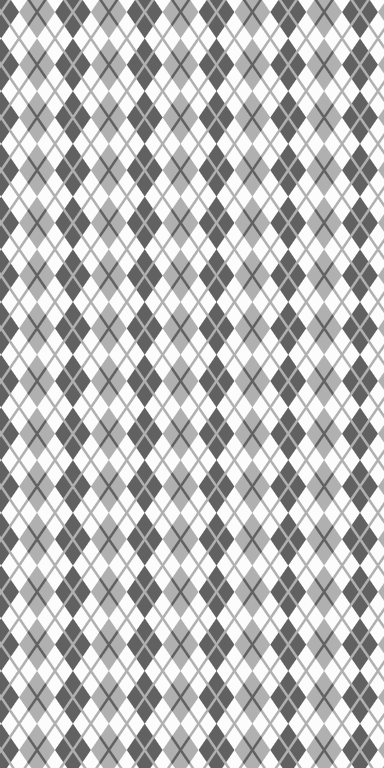
Reproduce this pattern procedurally as a WebGL 2 fragment shader.

```glsl
#version 300 es
precision highp float;
// Grey argyle: columns of dark and light diamonds on white, crossed by thin diagonal lines.

#define REPEATS vec2(5.35, 14.57)       // pattern repeats across and down the canvas
#define FIRST_CENTRE vec2(0.003, 0.0234) // centre of the lowest left dark diamond
#define LINE_WIDTH 0.17                 // relative to half a diamond
#define WHITE vec3(0.99)
#define LIGHT_GREY vec3(0.69)
#define DARK_GREY vec3(0.38)

uniform vec2 u_resolution;
out vec4 fragColor;

// Signed offset from the nearest even number
vec2 fromNearestEven(vec2 p) {
    return p - 2.0 * floor(0.5 * p + 0.5);
}

// Smoothed coverage; distance is positive inside the shape
float coverage(float inside, float pixel) {
    return clamp(inside / pixel + 0.5, 0.0, 1.0);
}

void main() {
    // One unit is half a diamond; a repeat holds two columns and one row
    vec2 unitsPerCanvas = REPEATS * vec2(4.0, 2.0);
    vec2 p = (gl_FragCoord.xy / u_resolution - FIRST_CENTRE) * unitsPerCanvas;
    float pixel = length(unitsPerCanvas / u_resolution);

    // Diamonds, alternating dark and light by column
    vec2 local = abs(fromNearestEven(p));
    float diamond = coverage(1.0 - local.x - local.y, pixel);
    float lightColumn = mod(floor(0.5 * p.x + 0.5), 2.0);
    vec3 fill = mix(DARK_GREY, LIGHT_GREY, lightColumn);
    vec3 color = mix(WHITE, fill, diamond);

    // Diagonal lines through every diamond centre, dark over the light diamonds
    vec2 diagonal = abs(fromNearestEven(vec2(p.x + p.y, p.x - p.y)));
    float line = coverage(0.5 * LINE_WIDTH - min(diagonal.x, diagonal.y), pixel);
    vec3 lineColor = mix(LIGHT_GREY, DARK_GREY, diamond * lightColumn);

    fragColor = vec4(mix(color, lineColor, line), 1.0);
}
```
